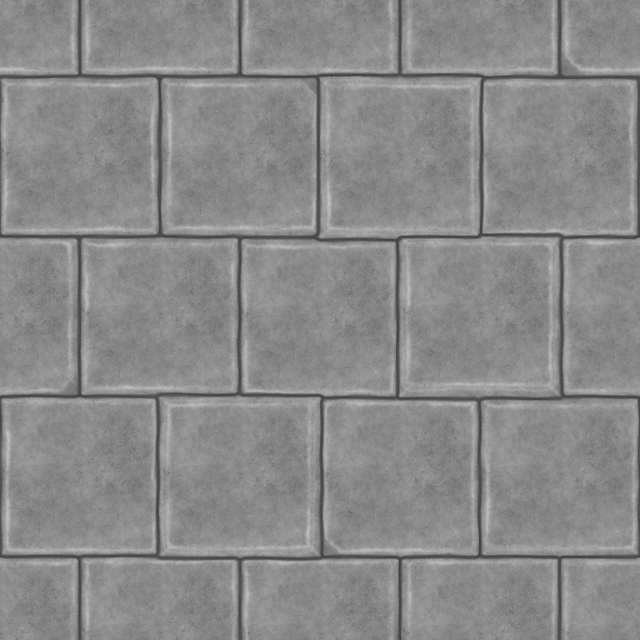
Give the GLSL for this texture map, as a Shadertoy shader.

```glsl
// Grey stone paving: four by four worn square slabs in running bond.
// Jittered rounded boxes compete for each point; their distances give joints,
// bevel rims and chipped corners, and layered sines with cell pits give stone.

#define TILES 4.0         // slabs across and down
#define ROW_SHIFT 0.52    // height of the first joint, in slabs
#define JOINT 0.013       // half width of a joint, in slabs
#define JITTER 0.007      // wandering of slab centres
#define BEVEL 0.027       // narrowest inset of the bright rim
#define RIM_WIDTH 0.014
#define RIM_LIGHT 0.105
#define STONE_TONE 0.542
#define JOINT_TONE 0.29
#define MOTTLE 0.042
#define CHIP_SIZE 0.10

vec2 hash2(vec2 p) {
    vec3 a = fract(p.xyx * vec3(0.1031, 0.1030, 0.0973));
    a += dot(a, a.yzx + 33.33);
    return fract((a.xx + a.yz) * a.zy);
}

float roundBox(vec2 p, vec2 halfSize, float radius) {
    vec2 d = abs(p) - halfSize + radius;
    return length(max(d, 0.0)) + min(max(d.x, d.y), 0.0) - radius;
}

float bell(float x) { return exp(-x * x); }

// A falloff near one gives rough detail, a small one smooth swells
float layeredSines(vec2 p, float falloff) {
    float sum = 0.0, gain = 0.5;
    for (int i = 0; i < 8; i++) {
        p = mat2(0.8, 0.6, -0.6, 0.8) * p * 1.65 + 1.3;
        sum += gain * sin(p.x + 1.1 * sin(p.y * 0.8)) * sin(p.y + 1.3 * sin(p.x * 0.7));
        gain *= falloff;
    }
    return sum;
}

// Distance to the nearest scattered cell point
float cellNoise(vec2 p) {
    vec2 cell = floor(p), f = fract(p);
    float nearest = 2.0;
    for (int y = -1; y <= 1; y++)
        for (int x = -1; x <= 1; x++) {
            vec2 o = vec2(x, y);
            nearest = min(nearest, length(o + hash2(cell + o + 70.0) - f));
        }
    return nearest;
}

// Column of the special slab in a row
float proudColumn(float row) { return 1.0 + floor((row + 1.0) * 0.5); }

// One slab in each of the lower three rows sits proud of its neighbours
float isRaised(vec2 key) {
    return key.y < 2.5 && abs(key.x - proudColumn(key.y)) < 0.5 ? 1.0 : 0.0;
}

// One slab in each row has a broken corner
float isChipped(vec2 key) {
    float aside = key.y < 1.5 ? 1.0 : (key.y < 2.5 ? -1.0 : 0.0);
    return abs(key.x - proudColumn(key.y) - aside) < 0.5 ? 1.0 : 0.0;
}

// Mottling, smudges, ragged pits and curved hairline scratches
float stoneTone(vec2 q) {
    float mottle = layeredSines(q * 4.4 + 2.0, 0.9);
    float patches = layeredSines(q * 3.6 + 9.0, 0.75);
    vec2 ragged = vec2(mottle, layeredSines(q * 6.0 + 4.0, 0.9));
    float smudge = smoothstep(0.1, 0.8, patches + 0.35 * ragged.y);
    float pits = smoothstep(0.4, 0.1, cellNoise(q * 24.0 + 1.2 * ragged)) * smoothstep(-0.2, 0.6, patches);
    float bend = sin(q.x * 11.0 + q.y * 16.0 + 2.2 * sin(q.x * 9.0 - q.y * 5.0) + 0.6 * mottle);
    float scratch = smoothstep(0.2, 0.0, abs(bend)) * smoothstep(0.0, 0.6, ragged.y);
    float grain = cellNoise(q * 52.0 + 11.0 + ragged) - 0.45;
    return STONE_TONE + MOTTLE * mottle - 0.03 * smudge - 0.045 * pits
         - 0.045 * scratch + 0.03 * grain - 0.012 * (q.x - q.y * 0.7);
}

void mainImage(out vec4 fragColor, in vec2 fragCoord) {
    vec2 p = fragCoord / iResolution.y * TILES - vec2(0.0, ROW_SHIFT);
    float pixel = TILES / iResolution.y;

    // Nearest and second nearest slab
    float first = 9.0, second = 9.0;
    vec2 q = vec2(0.0), key = vec2(0.0);
    for (int y = -1; y <= 1; y++)
        for (int x = -1; x <= 1; x++) {
            float row = floor(p.y) + float(y);
            float shift = 0.5 * mod(row, 2.0);
            vec2 id = vec2(floor(p.x - shift) + float(x), row);
            vec2 slabKey = mod(id, TILES);
            vec2 h = hash2(slabKey + 3.0);
            vec2 local = p - id - vec2(shift, 0.0) - 0.5 - (h - 0.5) * 2.0 * JITTER;
            vec2 wavy = local + 0.003 * sin(local.yx * vec2(17.0, 13.0) + h * 40.0);
            float d = roundBox(wavy, vec2(0.492 + 0.024 * isRaised(slabKey)), 0.03);
            if (d < first) {
                second = first;
                first = d;
                q = local;
                key = slabKey;
            } else second = min(second, d);
        }
    float edge = min(0.5 * (second - first), 0.012 - first);
    float raised = isRaised(key), chipped = isChipped(key);

    // Inner face with its own inset on each side
    vec2 low = hash2(key + 21.0), high = hash2(key + 47.0);
    low = BEVEL + 0.03 * low * low * low + 0.012 * raised;
    high = BEVEL + 0.025 * high * high * high + 0.012 * raised;
    float wobble = layeredSines(q * 4.0 + key * 7.0, 0.75);
    float face = roundBox(q - 0.5 * (low - high), 0.492 - 0.5 * (low + high), 0.03);
    face += 0.011 * wobble;

    // Broken corner
    vec2 corner = vec2(abs(key.y - 1.5) < 1.0 ? 1.0 : -1.0, abs(key.y - 2.0) < 0.5 ? 1.0 : -1.0);
    float cut = dot(q, corner) * 0.707 - 0.693 + CHIP_SIZE + 0.025 * wobble;
    float chip = chipped * smoothstep(-0.008, 0.012, cut);
    face = mix(face, max(face, cut), chipped);

    // Shading from the face out to the joint
    float tone = stoneTone(q) + 0.01 * (low.x - high.y);
    float wear = clamp(0.8 + 0.75 * wobble, 0.15, 1.3);
    float rim = bell(face / RIM_WIDTH) * wear;
    float outerRim = bell((face - 0.03) / 0.011) * raised;
    float innerLine = bell((face + 0.028 + 0.02 * wobble) / 0.008) * smoothstep(0.0, 0.4, -wobble);
    float mitre = bell((abs(q.x) - abs(q.y)) / 0.018) * smoothstep(0.0, 0.015, face);
    tone += RIM_LIGHT * rim + (0.06 * outerRim + 0.07 * mitre) * (1.0 - chip) + 0.04 * innerLine;
    tone += 0.03 * exp(-abs(face) / 0.035);
    tone -= 0.06 * chip + 0.05 * exp(-max(edge, 0.0) / 0.013);
    float width = JOINT * (1.15 + 0.5 * wobble) + pixel * 0.4;
    float joint = 1.0 - smoothstep(0.0, width, edge - JOINT * 0.15);
    tone = mix(tone, JOINT_TONE + 0.04 * wobble, joint);

    fragColor = vec4(vec3(clamp(tone, 0.0, 1.0)), 1.0);
}
```
